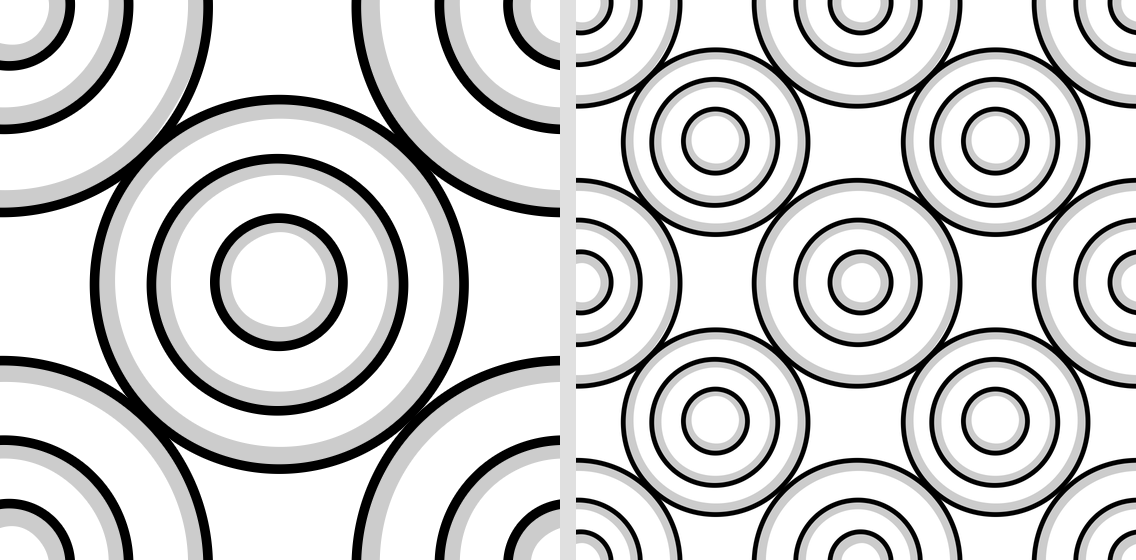
Left, the tile; right, the same tile 2 across and 2 down.
Write a WebGL 1 fragment shader that draws this pattern.

```glsl
precision highp float;
// Two medallions of concentric rings per tile, one at the centre and one at the corners.
// Each ring is a black circle with a slightly off-centre grey band inside it, made from
// circle distances; low-order sines in the angle give the grey edge a hand-cut wobble.
uniform vec2 u_resolution;

// Shortest offset between two points on the repeating tile
vec2 wrapOffset(vec2 p, vec2 centre) {
  vec2 d = p - centre;
  return d - floor(d + 0.5);
}

// Antialiased coverage of the inside of a signed distance
float coverage(float dist) {
  return clamp(0.5 - dist * min(u_resolution.x, u_resolution.y), 0.0, 1.0);
}

// Three rings, outermost first; returns x = black ink, y = grey band
vec2 medallion(vec2 p, vec3 inkX, vec3 inkY, vec3 inkRadius,
               vec3 greyX, vec3 greyY, vec3 greyRadius) {
  vec2 cover = vec2(0.0);
  for (int i = 0; i < 3; i++) {
    float ink = length(wrapOffset(p, vec2(inkX[i], inkY[i]))) - inkRadius[i];
    float line = abs(ink + 0.0086) - 0.0086;

    vec2 g = wrapOffset(p, vec2(greyX[i], greyY[i]));
    float angle = atan(g.y, g.x + 1e-6);
    float wobble = 0.0007 * sin(3.0 * angle + 2.0 * float(i))
                 + 0.0006 * sin(5.0 * angle + 1.0);
    float hole = length(g) - greyRadius[i] - wobble;
    float band = max(ink + 0.0086, -hole);

    cover = max(cover, vec2(coverage(line), coverage(band)));
  }
  return cover;
}

// Thin white crescent where the corner's outer grey falls short of its line
float crescentKeep(vec2 p) {
  vec2 d = wrapOffset(p, vec2(0.004, -0.0117));
  float t = (atan(d.y, d.x + 1e-6) + 0.55) / 0.36;
  float gap = 0.008 * max(0.0, 1.0 - t * t) - 0.005;
  return coverage(length(d) - 0.3591 + gap);
}

void main() {
  vec2 p = gl_FragCoord.xy / u_resolution;

  vec2 middle = medallion(p,
    vec3(0.4987, 0.4955, 0.498), vec3(0.4922, 0.4915, 0.496),
    vec3(0.3385, 0.2337, 0.123),
    vec3(0.498, 0.4974, 0.4974), vec3(0.4954, 0.4935, 0.5),
    vec3(0.293, 0.1934, 0.0846));

  vec2 corner = medallion(p,
    vec3(0.004, 0.0072, 0.0163), vec3(-0.0117, -0.0085, -0.0085),
    vec3(0.3763, 0.2311, 0.1178),
    vec3(0.0065, 0.0065, 0.0176), vec3(-0.0104, -0.0059, -0.0104),
    vec3(0.3288, 0.1865, 0.07));
  corner.y *= crescentKeep(p);

  // Black lines merge on top of the grey where the medallions touch
  vec2 cover = max(middle, corner);
  float tone = mix(1.0, 0.8, cover.y);
  tone = mix(tone, 0.0, cover.x);
  gl_FragColor = vec4(vec3(tone), 1.0);
}
```
